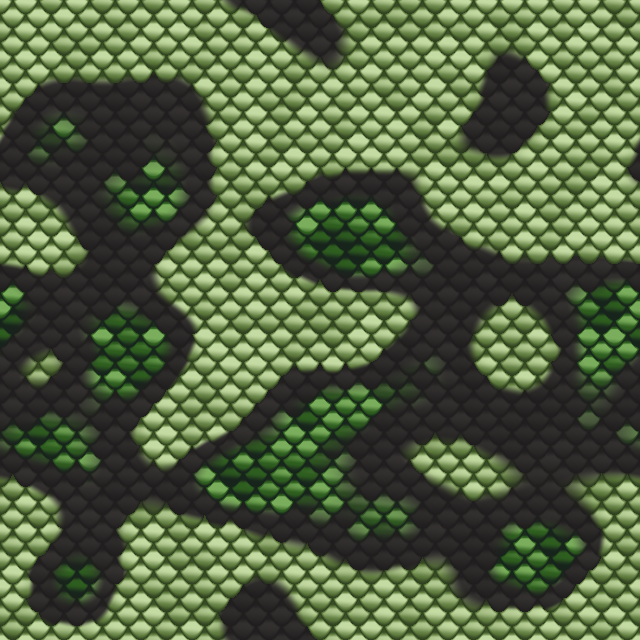
Write a WebGL 1 fragment shader that draws this pattern.

```glsl
precision highp float;
// Reptile skin: rows of overlapping scales, lit on their flat tops and rounded
// below, coloured by one smooth field of layered sine waves. High values are
// pale green, low ones near black, the lowest hearts of the blotches vivid.
// All wave numbers and scale counts are whole, so the skin tiles.

uniform vec2 u_resolution;

#define COLUMNS 25.0      // scales across
#define ROWS 46.0         // staggered rows, must be even
#define WAVES 16          // sine waves in the blotch field
#define BAND 0.65         // strength of the pale band near the top
#define PALE_LEVEL -0.03  // field value where pale skin begins
#define HEART_LEVEL 1.42  // depth where vivid hearts begin
#define EDGE 0.13         // softness of blotch edges
#define SNAP 0.4          // how far blotch edges follow whole scales
#define ROUNDNESS 2.2     // bluntness of the lower rims

const float TAU = 6.2831853;

float hash(vec2 p) {
  return fract(sin(dot(p, vec2(12.99, 78.23))) * 4375.85);
}

// Sum of sines with whole wave numbers in spread directions, variance near 1.
float blotchField(vec2 p) {
  p += 0.018 * sin(TAU * (p.yx * 3.0 + vec2(0.2, 0.6)));
  float sum = 0.0;
  for (int i = 0; i < WAVES; i++) {
    float n = float(i);
    float angle = n * 2.4;
    float frequency = mix(1.8, 4.7, n / float(WAVES - 1));
    vec2 wave = floor(vec2(cos(angle), sin(angle)) * frequency + 0.5);
    sum += sin(TAU * (dot(wave, p) + hash(vec2(n, 3.0))));
  }
  return sum * sqrt(2.0 / float(WAVES)) + BAND * cos(TAU * (p.y - 0.9));
}

// Height of a scale's lower rim above its tip, across half widths 0 to 1.
float rim(float halfWidth) {
  return pow(max(halfWidth, 0.0), ROUNDNESS);
}

// Horizontal place in a row: scale index, offset from its middle, row shift.
vec3 placeInRow(float x, float row) {
  float shift = 0.5 * mod(row, 2.0);
  return vec3(floor(x - shift), fract(x - shift) - 0.5, shift);
}

vec3 paleSkin(float shade) {
  vec3 seam = vec3(0.18, 0.25, 0.12);
  vec3 leaf = vec3(0.36, 0.47, 0.23);
  vec3 cream = vec3(0.77, 0.86, 0.64);
  vec3 color = mix(seam, leaf, smoothstep(0.0, 0.4, shade));
  return mix(color, cream, smoothstep(0.3, 1.0, shade));
}

vec3 vividSkin(float shade) {
  vec3 seam = vec3(0.09, 0.14, 0.11);
  vec3 grass = vec3(0.18, 0.37, 0.12);
  vec3 lime = vec3(0.48, 0.68, 0.36);
  vec3 color = mix(seam, grass, smoothstep(0.05, 0.6, shade));
  return mix(color, lime, smoothstep(0.6, 1.1, shade));
}

vec3 darkSkin(float shade) {
  return mix(vec3(0.118, 0.110, 0.110), vec3(0.195, 0.185, 0.182), shade);
}

void main() {
  vec2 uv = gl_FragCoord.xy / u_resolution;
  vec2 grid = uv * vec2(COLUMNS, ROWS);

  // The upper row overlaps the lower: take it unless we are below its rim.
  float row = floor(grid.y);
  vec3 place = placeInRow(grid.x, row);
  if (grid.y - row < rim(2.0 * abs(place.y))) {
    row -= 1.0;
    place = placeInRow(grid.x, row);
  }
  float across = 2.0 * abs(place.y);
  float height = grid.y - row;
  float aboveRim = height - rim(across);
  float belowCover = 1.0 + rim(1.0 - across) - height;

  // Shading: soft rims, a bright flat top and a shadowed notch above it.
  float chance = hash(mod(vec2(place.x, row), vec2(COLUMNS, ROWS)));
  float notch = 1.0 - 0.85 * smoothstep(1.15, 1.6, height);
  float body = smoothstep(-0.1, 0.42, aboveRim) * smoothstep(-0.12, 0.22, belowCover);
  float light = 0.38 + 0.54 * smoothstep(0.2, 1.1, height) + 0.16 * place.y;
  float shade = body * notch * (light + 0.32 * (chance - 0.5));
  float vividShade = body * notch * (light + 0.9 * (chance - 0.55));

  // Blotches, with edges drawn part of the way towards scale centres.
  vec2 center = vec2(place.x + 0.5 + place.z, row + 1.0) / vec2(COLUMNS, ROWS);
  float field = blotchField(mix(uv, center, SNAP));
  float pale = smoothstep(-EDGE, EDGE, field - PALE_LEVEL);
  float heart = smoothstep(-0.35, 0.25, -field - HEART_LEVEL + 0.4 * (chance - 0.5));

  // Pale scales dim and turn greener as they meet the dark skin.
  float nearEdge = smoothstep(0.45, -0.1, field - PALE_LEVEL);
  vec3 color = mix(darkSkin(shade), vividSkin(vividShade), heart);
  color = mix(color, paleSkin(shade * (1.0 - 0.25 * nearEdge)), pale);
  gl_FragColor = vec4(color, 1.0);
}
```
